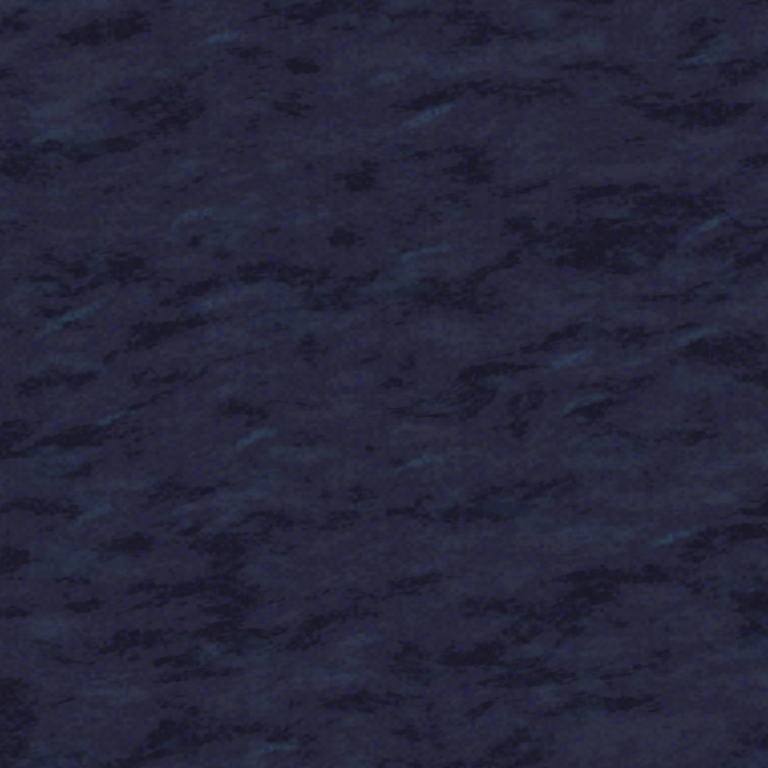
This texture is drawn by a Shadertoy shader. Its source:

```glsl
// Dark navy water at night: wavy ripples, fine grain and slanted teal glints.

const vec3 TROUGH = vec3(0.108, 0.102, 0.165);
const vec3 WATER = vec3(0.153, 0.150, 0.230);
const vec3 CREST = vec3(0.180, 0.180, 0.262);
const vec3 GLINT = vec3(0.185, 0.270, 0.355);
const vec3 BLUE_SPECK = vec3(0.145, 0.130, 0.320);
const vec3 WARM_SPECK = vec3(0.220, 0.170, 0.200);

float hash(vec2 p) {
    return fract(sin(dot(p, vec2(127.1, 311.7))) * 43758.5453);
}

float valueNoise(vec2 p) {
    vec2 cell = floor(p);
    vec2 f = fract(p);
    f = f * f * (3.0 - 2.0 * f);
    float low = mix(hash(cell), hash(cell + vec2(1, 0)), f.x);
    float high = mix(hash(cell + vec2(0, 1)), hash(cell + vec2(1, 1)), f.x);
    return mix(low, high, f.y);
}

float fbm(vec2 p, int octaves) {
    float sum = 0.0;
    float total = 0.0;
    float weight = 1.0;
    for (int i = 0; i < octaves; i++) {
        sum += weight * valueNoise(p);
        total += weight;
        weight *= 0.65;
        p = p * 2.03 + vec2(17.3, 9.1);
    }
    return sum / total;
}

// Flattened ripples that bend and rise gently to the right
float ripples(vec2 uv) {
    float bend = valueNoise(uv * vec2(9.0, 14.0) + 31.0) - 0.5;
    vec2 p = vec2(uv.x, uv.y - 0.16 * uv.x + 0.035 * bend);
    return fbm(p * vec2(13.0, 34.0), 4);
}

// One tapered stroke with a ragged edge, centred on the origin
float stroke(vec2 p, float angle, float halfLength, float halfWidth) {
    float c = cos(angle);
    float s = sin(angle);
    vec2 q = vec2(c * p.x + s * p.y, c * p.y - s * p.x);
    float along = q.x / halfLength;
    float across = (q.y + 0.006 * along * along) / halfWidth;
    return smoothstep(1.0, 0.15, length(vec2(along, across)));
}

// Sparse strokes, at most one per grid cell
float glints(vec2 uv, vec2 grid, float chance) {
    vec2 ragged = uv;
    ragged.y += 0.012 * (fbm(uv * vec2(45.0, 60.0), 2) - 0.5);
    vec2 home = floor(uv * grid);
    float result = 0.0;
    for (int y = -1; y <= 1; y++) {
        for (int x = -1; x <= 1; x++) {
            vec2 id = home + vec2(x, y);
            float present = step(hash(id + 3.7), chance);
            vec2 jitter = vec2(hash(id + 11.3), hash(id + 27.9));
            vec2 centre = (id + 0.15 + 0.7 * jitter) / grid;
            float size = hash(id + 41.1);
            float angle = mix(0.22, 0.46, hash(id + 53.6));
            float mark = stroke(ragged - centre, angle,
                mix(0.035, 0.068, size), mix(0.008, 0.013, hash(id + 67.2)));
            result = max(result, present * mark * mix(0.55, 1.0, size));
        }
    }
    return result;
}

// Soft dots where fine noise exceeds a threshold
float specks(vec2 uv, float density, float threshold) {
    return smoothstep(threshold, threshold + 0.16, valueNoise(uv * density));
}

void mainImage(out vec4 fragColor, in vec2 fragCoord) {
    vec2 uv = fragCoord / iResolution.y;

    // Water body
    float height = ripples(uv);
    float grain = valueNoise(uv * 190.0 + 5.0) - 0.5;
    height += 0.09 * grain;
    vec3 color = mix(TROUGH, WATER, smoothstep(0.30, 0.49, height));
    color = mix(color, CREST, smoothstep(0.53, 0.74, height));

    // Faint teal patches and brighter glints
    float haze = smoothstep(0.56, 0.76, fbm(uv * vec2(17.0, 32.0) + 71.0, 3));
    color = mix(color, GLINT, 0.28 * haze);
    float glint = glints(uv, vec2(5.0, 8.0), 0.55);
    color = mix(color, GLINT, 0.8 * glint * (0.85 + 0.5 * grain));

    // Fine coloured grain
    color = mix(color, BLUE_SPECK, 0.42 * specks(uv + 0.37, 170.0, 0.70));
    color = mix(color, WARM_SPECK, 0.40 * specks(uv + 0.83, 130.0, 0.86));
    color += 0.022 * grain;

    fragColor = vec4(color, 1.0);
}
```
